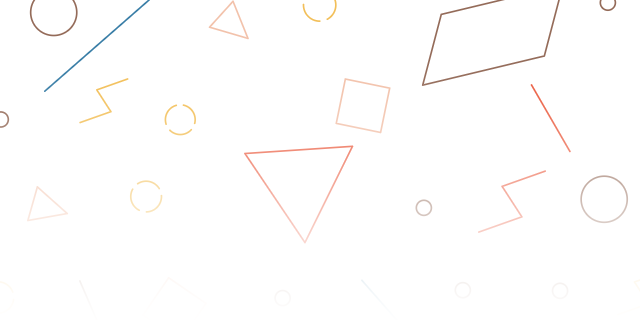
Write a Shadertoy shader that draws this background.

```glsl
const float TAU = 6.2831853;
const float HALF_STROKE = 0.0026;
const vec3 BROWN = vec3(0.58, 0.42, 0.35);
const vec3 PEACH = vec3(0.95, 0.76, 0.67);
const vec3 YELLOW = vec3(0.95, 0.75, 0.35);
const vec3 BLUE = vec3(0.22, 0.49, 0.65);
const vec3 CORAL = vec3(0.92, 0.37, 0.26);

vec3 hash32(vec2 p) {
    vec3 q = fract(p.xyx * vec3(0.1031, 0.1030, 0.0973));
    q += dot(q, q.yxz + 33.33);
    return fract((q.xxy + q.yzz) * q.zyx);
}

vec2 polar(float angle) {
    return vec2(cos(angle), sin(angle));
}

float segment(vec2 p, vec2 a, vec2 b) {
    vec2 d = b - a;
    return length(p - a - d * clamp(dot(p - a, d) / dot(d, d), 0.0, 1.0));
}

// Outline of a regular polygon mapped onto two axes; two sides give a line
float outline(vec2 p, int sides, vec2 axisA, vec2 axisB) {
    float d = 1e3;
    vec2 previous = axisA;
    for (int i = 1; i <= sides; i++) {
        vec2 turn = polar(TAU * float(i) / float(sides));
        vec2 corner = axisA * turn.x + axisB * turn.y;
        d = min(d, segment(p, previous, corner));
        previous = corner;
    }
    return d;
}

// Three equal arcs; a half span of TAU / 6 closes the ring
float arcs(vec2 p, float radius, float halfSpan) {
    float a = mod(atan(p.y, p.x), TAU / 3.0) - TAU / 6.0;
    vec2 folded = length(p) * polar(a);
    return length(folded - radius * polar(clamp(a, -halfSpan, halfSpan)));
}

float ring(vec2 p, float radius) {
    return arcs(p, radius, TAU / 6.0);
}

float zigzag(vec2 p, float size) {
    vec2 bend = size * vec2(-0.22, 0.34);
    vec2 tip = size * vec2(0.74, 0.68);
    float arms = min(segment(p, tip, bend), segment(p, -tip, -bend));
    return min(arms, segment(p, bend, -bend));
}

// Small motif: distance in w, colour in rgb
vec4 motif(vec2 p, int kind, bool oddRow, vec3 rnd) {
    bool second = rnd.z > 0.5;
    vec2 dir = polar(rnd.x * TAU);
    vec2 side = vec2(-dir.y, dir.x);

    if (kind == 0) {
        vec2 turned = vec2(dot(p, dir), dot(p, side));
        return vec4(second ? YELLOW : PEACH, arcs(turned, mix(0.04, 0.055, rnd.y), 0.8));
    }
    if (kind == 6) return vec4(PEACH, outline(p, 4, dir * 0.1, side * 0.1));
    if (kind == 5 && oddRow) {
        return vec4(second ? BROWN : PEACH, outline(p, 3, dir * 0.075, side * 0.063));
    }
    if (kind == 4 && oddRow) return vec4(CORAL, zigzag(p, 0.14));
    if (kind == 5) return vec4(YELLOW, zigzag(p, 0.1));
    if (kind == 3 || kind == 4) {
        vec2 reach = polar(mix(0.75, 1.35, rnd.x)) * mix(0.075, 0.12, rnd.y);
        reach.x *= second ? 1.0 : -1.0;
        vec3 tint = rnd.y < 0.4 ? BROWN : (rnd.y < 0.7 ? BLUE : CORAL);
        return vec4(tint, segment(p, -reach, reach));
    }
    if (kind == 7 && oddRow) return vec4(second ? YELLOW : BROWN, ring(p, 0.072));
    return vec4(BROWN, ring(p, 0.0235));
}

vec2 largeCentre(int i) {
    return vec2(0.34 + 0.6 * float(i), i == 1 ? 0.435 : 0.89);
}

vec3 ink(vec3 base, vec4 shape, float opacity, float pixel) {
    float cover = clamp((HALF_STROKE - shape.w) / pixel + 0.5, 0.0, 1.0);
    return mix(base, shape.rgb, cover * opacity);
}

void mainImage(out vec4 fragColor, in vec2 fragCoord) {
    float pixel = 1.0 / iResolution.y;
    vec2 p = fragCoord * pixel;
    float fade = smoothstep(-0.05, 0.85, p.y);
    vec3 color = vec3(1.0);

    // Large line, triangle and parallelogram
    vec2 axisA[3] = vec2[3](vec2(0.2, 0.175), vec2(0.013, -0.193), vec2(0.219, 0.156));
    vec2 axisB[3] = vec2[3](vec2(0.0), vec2(0.194, 0.013), vec2(-0.161, 0.065));
    vec3 tints[3] = vec3[3](BLUE, CORAL, BROWN);
    for (int i = 0; i < 3; i++) {
        float d = outline(p - largeCentre(i), i + 2, axisA[i], axisB[i]);
        color = ink(color, vec4(tints[i], d), fade, pixel);
    }

    // Small motifs on a staggered grid, clear of the large ones
    for (int row = 0; row < 4; row++) {
        for (int col = 0; col < 8; col++) {
            bool oddRow = row % 2 == 1;
            vec2 anchor = vec2(float(col) + (oddRow ? 0.5 : 0.0), float(row) + 0.2) * vec2(0.29, 0.3);
            bool blocked = false;
            for (int i = 0; i < 3; i++) {
                blocked = blocked || distance(anchor, largeCentre(i)) < (i == 0 ? 0.19 : 0.29);
            }
            if (blocked) continue;
            vec2 cell = vec2(col, row);
            vec2 centre = anchor + (hash32(cell + 41.0).xy - 0.5) * 0.07;
            vec4 shape = motif(p - centre, (3 * col + 5 * row) % 8, oddRow, hash32(cell + 7.0));
            color = ink(color, shape, fade, pixel);
        }
    }
    fragColor = vec4(color, 1.0);
}
```
